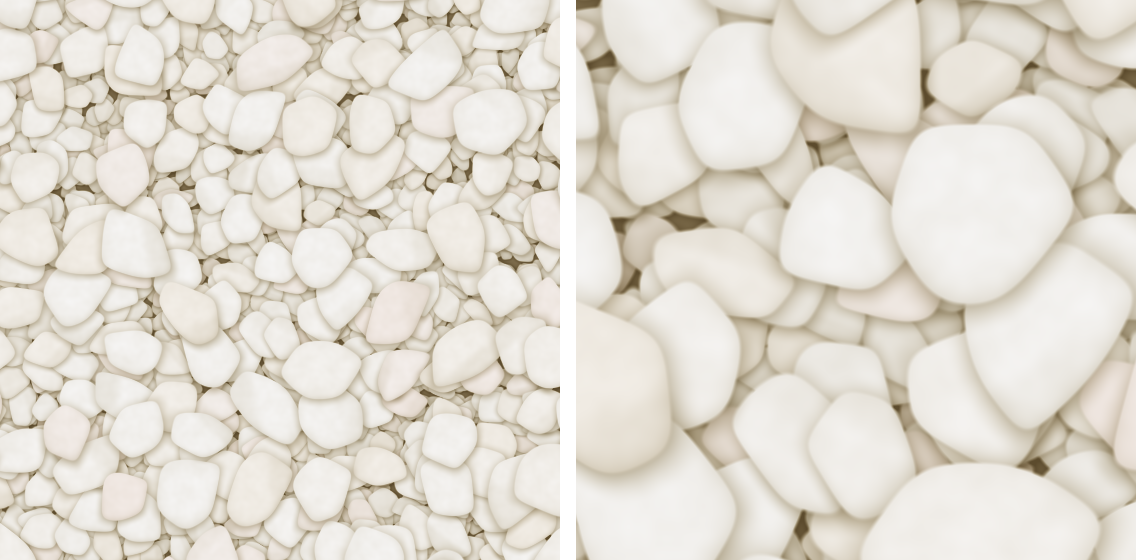
Left, the full canvas; right, a detail of the centre.
Write a Shadertoy shader that draws this texture.

```glsl
// A bed of white pebbles: rounded convex stones are scattered on jittered grids,
// painted from small and deep to large and high. Each stone shades its own rim
// and casts a soft warm contact shadow on whatever lies below it.

const vec3 WHITE = vec3(0.950, 0.944, 0.934);
const vec3 CREAM = vec3(0.940, 0.920, 0.888);
const vec3 BLUSH = vec3(0.940, 0.906, 0.884);
const vec3 ABSORPTION = vec3(0.37, 0.44, 0.62);  // warm darkening per unit shade
const vec2 LIGHT_DIR = vec2(-0.45, 0.89);

const int   LAYERS = 7;
const int   SIDES = 6;
const float FINEST_GRID = 30.0;     // cells across the canvas, deepest layer
const float GRID_RATIO = 0.82;      // cell count ratio from layer to layer
const float TOP_DENSITY = 0.45;     // share of filled cells in the top layer
const float JITTER = 0.30;
const float MIN_RADIUS = 0.38;      // in cells
const float MAX_RADIUS = 0.55;
const float ROUNDNESS = 7.0;        // lower is rounder
const float EDGE_SOFTNESS = 0.0016; // in canvas units
const float SHADOW_WIDTH = 0.17;    // in cells
const float SHADOW_STRENGTH = 0.50;
const float RIM_SHADE = 0.22;
const float FACET_SHADE = 0.10;
const float MOTTLE = 0.05;
const float DEEP_SHADE = 0.45;
const float GAP_SHADE = 1.8;

vec4 hash4(vec2 cell, float seed) {
    vec4 h = fract(vec4(cell.xyx, seed).xywz * vec4(0.1031, 0.1030, 0.0973, 0.1099)
                   + seed * 0.137);
    h += dot(h, h.wzxy + 33.33);
    return fract((h.xxyz + h.yzzw) * h.zywx);
}

float gradientNoise(vec2 p) {
    vec2 i = floor(p), f = p - i;
    vec2 u = f * f * f * (f * (f * 6.0 - 15.0) + 10.0);
    vec4 n;
    for (int k = 0; k < 4; k++) {
        vec2 corner = vec2(k & 1, k >> 1);
        float a = 6.2832 * hash4(i + corner, 9.0).x;
        n[k] = dot(vec2(cos(a), sin(a)), f - corner);
    }
    return mix(mix(n.x, n.y, u.x), mix(n.z, n.w, u.x), u.y);
}

mat2 rotation(float a) {
    return mat2(cos(a), sin(a), -sin(a), cos(a));
}

// Gauge of a rounded convex polygon: 0 at the centre, 1 on the outline.
float pebbleGauge(vec2 p, vec2 cell, float seed) {
    float sum = 0.0;
    for (int k = 0; k < SIDES; k++) {
        vec4 h = hash4(cell, seed + 3.1 + float(k) * 1.7);
        float a = (float(k) + 0.65 * (h.x - 0.5)) * 6.2832 / float(SIDES);
        float reach = mix(0.80, 1.14, h.y);
        sum += pow(max(dot(p, vec2(cos(a), sin(a))) / reach, 0.0001), ROUNDNESS);
    }
    return pow(sum, 1.0 / ROUNDNESS);
}

vec3 stoneColor(float pick, float amount) {
    vec3 tint = pick > 0.86 ? BLUSH : CREAM;
    return mix(WHITE, tint, pick > 0.86 ? 0.5 + 0.5 * amount : amount * amount);
}

void mainImage(out vec4 fragColor, in vec2 fragCoord) {
    vec2 uv = fragCoord / iResolution.y;
    float soft = max(EDGE_SOFTNESS, 0.7 / iResolution.y);
    float grain = gradientNoise(uv * 38.0) + 0.5 * gradientNoise(uv * 90.0 + 17.0);

    vec3 base = CREAM;
    float shade = GAP_SHADE;

    for (int layer = 0; layer < LAYERS; layer++) {
        float height = float(layer) / float(LAYERS - 1);
        float cells = FINEST_GRID * pow(GRID_RATIO, float(layer));
        float seed = 11.0 + float(layer) * 23.0;
        float depthShade = DEEP_SHADE * pow(1.0 - height, 3.0);
        vec2 p = uv * cells + float(layer) * vec2(3.37, 7.71) + 5.0;

        for (int n = 0; n < 9; n++) {
            vec2 cell = floor(p) + vec2(n % 3 - 1, n / 3 - 1);
            vec4 place = hash4(cell, seed);
            vec4 look = hash4(cell, seed + 1.3);
            if (place.w > mix(1.0, TOP_DENSITY, height)) continue;

            vec2 offset = p - cell - 0.5 - JITTER * (2.0 * place.xy - 1.0);
            if (dot(offset, offset) > 1.4) continue;

            // Turn, stretch and scale into the stone's own frame
            float radius = mix(MIN_RADIUS, MAX_RADIUS, place.z);
            float stretch = mix(1.0, 1.27, look.x);
            vec2 q = rotation(6.2832 * look.y) * offset / radius;
            q *= vec2(1.0 / stretch, stretch);
            float gauge = pebbleGauge(q, cell, seed);
            float dist = (gauge - 1.0) * radius;
            float away = -dot(normalize(offset + 0.0001), LIGHT_DIR);

            // Contact shadow on everything below
            float fade = 1.0 - clamp(dist / SHADOW_WIDTH, 0.0, 1.0);
            shade += SHADOW_STRENGTH * fade * fade * (0.8 + 0.4 * away);

            // The stone itself: dark rim, one worn facet, faint mottling
            float rim = RIM_SHADE * pow(min(gauge, 1.0), 8.0) * (0.65 + 0.5 * away);
            vec2 facetDir = rotation(6.2832 * look.w) * vec2(1.0, 0.0);
            float facet = FACET_SHADE * look.x
                        * smoothstep(0.15, 0.55, dot(q, facetDir));
            float ownShade = max(rim + facet + MOTTLE * grain + depthShade, -0.04);

            float cover = 1.0 - smoothstep(-soft, soft, dist / cells);
            base = mix(base, stoneColor(look.z, look.w), cover);
            shade = mix(shade, ownShade, cover);
        }
    }

    fragColor = vec4(base * exp(-ABSORPTION * min(shade, 2.6)), 1.0);
}
```
